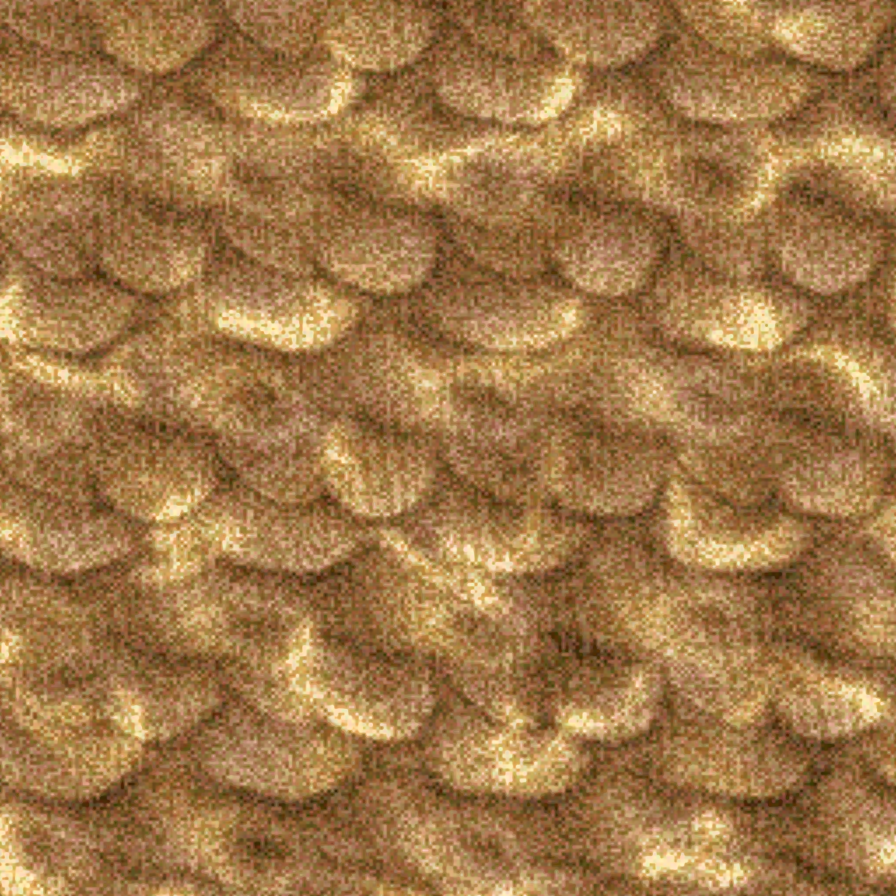
A three.js fragment shader for this texture:

```glsl
varying vec2 vUv;

const float TILES = 4.0;
const float VEIN_CELLS = 5.0;
const float GRAIN_CELLS = 256.0;

vec3 hash3(vec2 p) {
  vec3 q = vec3(dot(p, vec2(127.1, 311.7)), dot(p, vec2(269.5, 183.3)), dot(p, vec2(419.2, 371.9)));
  return fract(sin(q) * 43758.55);
}

// Smoothly interpolated colour speckle, centred on zero
vec3 speckle(vec2 p) {
  vec2 i = floor(p), f = smoothstep(0.0, 1.0, fract(p));
  vec3 low = mix(hash3(i), hash3(i + vec2(1.0, 0.0)), f.x);
  vec3 high = mix(hash3(i + vec2(0.0, 1.0)), hash3(i + 1.0), f.x);
  return mix(low, high, f.y) - 0.5;
}

// Distances to the nearest and second nearest cell point
vec2 cellular(vec2 p) {
  vec2 i = floor(p), nearest = vec2(8.0);
  for (int y = -1; y <= 1; y++) {
    for (int x = -1; x <= 1; x++) {
      vec2 cell = i + vec2(float(x), float(y));
      float d = length(cell + 0.1 + 0.8 * hash3(cell).xy - p);
      nearest = d < nearest.x ? vec2(d, nearest.x) : vec2(nearest.x, min(nearest.y, d));
    }
  }
  return nearest;
}

float waves(vec2 p) {
  return (sin(p.x + 1.7 * sin(p.y * 0.8)) + sin(p.y * 1.3 - 1.4 * sin(p.x * 0.7 + 2.0))) * 0.5;
}

float bell(float x, float width) {
  return exp(-x * x / (width * width));
}

// Offset from a repeating centre, turned and scaled to a unit disc
vec2 discSpace(vec2 p, vec2 centre, vec2 radii, float angle) {
  vec2 d = fract(p - centre + 0.5) - 0.5;
  float c = cos(angle), s = sin(angle);
  return vec2(c * d.x + s * d.y, c * d.y - s * d.x) / radii;
}

// Overlapping scale: lit lower rim, soft top, shadow below
float addScale(float tone, vec2 d, float face, float shade) {
  float l = length(d);
  float body = smoothstep(1.1, 0.78, l) * smoothstep(1.05, -0.1, d.y);
  tone -= shade * bell(l - 1.1, 0.22) * smoothstep(0.5, -0.4, d.y);
  return mix(tone, face - 0.09 * d.y, body);
}

float scaleRelief(vec2 p) {
  float tone = 0.43;
  // Pale slanted fold and dark hollow
  tone += 0.22 * bell(length(discSpace(p, vec2(0.86, 0.28), vec2(0.27, 0.13), -0.75)), 1.0);
  tone -= 0.15 * bell(length(discSpace(p, vec2(0.52, 0.38), vec2(0.22, 0.12), -0.3)), 1.0);
  // Small eye inside a lighter ring
  vec2 eye = discSpace(p, vec2(0.13, 0.19), vec2(0.22, 0.13), -0.2);
  tone += 0.15 * bell(length(eye) - 1.0, 0.4) - 0.09 * bell(length(eye - vec2(0.0, 0.2)), 0.5);
  // Slanted crease
  tone -= 0.22 * bell(length(discSpace(p, vec2(0.64, 0.11), vec2(0.36, 0.05), -0.27)), 1.0);
  tone = addScale(tone, discSpace(p, vec2(0.21, 0.91), vec2(0.25, 0.1), -0.55), 0.49, 0.12);
  tone = addScale(tone, discSpace(p, vec2(0.28, 0.61), vec2(0.35, 0.17), 0.0), 0.59, 0.17);
  return addScale(tone, discSpace(p, vec2(0.70, 0.86), vec2(0.25, 0.17), 0.08), 0.6, 0.18);
}

vec3 ochreRamp(float t) {
  vec3 umber = vec3(0.28, 0.18, 0.08);
  vec3 bark = vec3(0.42, 0.29, 0.16);
  vec3 sienna = vec3(0.56, 0.38, 0.20);
  vec3 ochre = vec3(0.67, 0.50, 0.28);
  vec3 gold = vec3(0.82, 0.66, 0.38);
  vec3 cream = vec3(0.98, 0.89, 0.65);
  vec3 c = mix(umber, bark, smoothstep(0.0, 0.2, t));
  c = mix(c, sienna, smoothstep(0.2, 0.4, t));
  c = mix(c, ochre, smoothstep(0.4, 0.6, t));
  c = mix(c, gold, smoothstep(0.6, 0.8, t));
  return mix(c, cream, smoothstep(0.8, 1.05, t));
}

void main() {
  vec2 uv = vUv;
  vec2 wobble = vec2(waves(uv * 41.0), waves(uv.yx * 37.0 + 4.0));
  float tone = scaleRelief(uv * TILES + 0.024 * wobble);

  // Broken glowing veins around dim cells
  vec2 cell = cellular(uv * VEIN_CELLS + 0.09 * wobble + 3.0);
  float patches = smoothstep(-0.35, 0.7, waves(uv * 23.0 + 1.0));
  float ridge = cell.y - cell.x;
  float vein = bell(ridge, 0.16) * patches;
  tone += 0.33 * vein + 0.09 * bell(ridge, 0.4) * patches;
  tone -= 0.17 * smoothstep(0.5, 0.15, cell.x) * (0.3 + 0.7 * patches);
  tone += 0.04 * waves(uv * 17.0 + 7.0) + 0.025;

  // Coarse colour grain, with lilac on the faces and gold on the veins
  vec3 grain = speckle(uv * GRAIN_CELLS);
  vec3 color = ochreRamp(tone + 0.46 * grain.x);
  float lilac = (0.5 + 0.5 * waves(uv * 29.0 + 5.0)) * smoothstep(0.3, 0.6, tone) * (1.0 - vein);
  color += vec3(0.01, 0.025, 0.12) * lilac * (0.7 + 1.6 * grain.y);
  color += vec3(0.15, 0.11, 0.17) * grain.yzx;
  gl_FragColor = vec4(clamp(color, 0.0, 1.0), 1.0);
}
```
